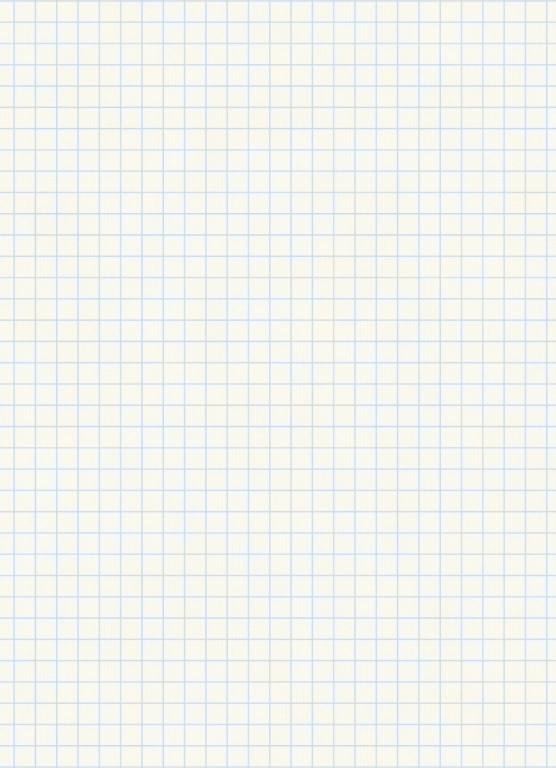
Write a WebGL 2 fragment shader that draws this pattern.

```glsl
#version 300 es
precision highp float;
// Squared exercise paper: thin pale rules on cream, 26 squares across and 36 down.
// Rules are box-filtered grid lines that darken the paper, each with its own strength;
// a wide cool tint, uneven across the sheet, surrounds them over a soft weave and grain.

uniform vec2 u_resolution;
out vec4 fragColor;

// Lengths are fractions of the canvas height.
const vec2 PITCH = vec2(0.02774, 0.02771);
const vec2 FIRST_RULE = vec2(0.0184, 0.0012);  // from the left and top edges
const float RULE_WIDTH = 0.00195;
const float TINT_WIDTH = 0.0062;
const float GRAIN_SIZE = 0.0030;
const float PATCH_SIZE = 0.024;

const vec3 CREAM = vec3(0.985, 0.974, 0.925);
const vec3 COOL_PAPER = vec3(0.955, 0.972, 0.978);
const vec3 INK_DARKENING = vec3(0.148, 0.117, 0.080);

const float TINT_MIN = 0.20;
const float TINT_MAX = 1.45;
const float INK_VARIATION = 0.30;
const float WEAVE_PER_SQUARE = 6.0;
const float WEAVE_AMOUNT = 0.005;
const float GRAIN_AMOUNT = 0.010;
const float SHADE_AMOUNT = 0.007;

float hash(vec2 p) {
    vec3 q = fract(vec3(p.xyx) * 0.1031);
    q += dot(q, q.yzx + 33.33);
    return fract((q.x + q.y) * q.z);
}

float valueNoise(vec2 p) {
    vec2 i = floor(p);
    vec2 f = fract(p);
    f = f * f * (3.0 - 2.0 * f);
    float low = mix(hash(i), hash(i + vec2(1.0, 0.0)), f.x);
    float high = mix(hash(i + vec2(0.0, 1.0)), hash(i + vec2(1.0)), f.x);
    return mix(low, high, f.y);
}

// Ink strength of one rule, with slow fading along its length.
float ruleStrength(float index, float along, float seed) {
    float perRule = hash(vec2(index + 7.0, seed));
    float fading = valueNoise(vec2(along * 0.7, index * 3.0 + seed));
    return 1.0 - INK_VARIATION * (0.65 * perRule + 0.35 * fading);
}

void main() {
    float pixel = 1.0 / u_resolution.y;
    vec2 pos = gl_FragCoord.xy * pixel;
    pos.y = 1.0 - pos.y;

    // Grid coordinates: rules lie on the integers.
    vec2 grid = (pos - FIRST_RULE) / PITCH;
    vec2 index = floor(grid + 0.5);
    vec2 dist = abs(grid - index) * PITCH;

    // Cream paper with an uneven cool tint around the rules.
    vec2 halo = exp(-dist * dist / (TINT_WIDTH * TINT_WIDTH));
    float unevenness = valueNoise(pos / PATCH_SIZE + 20.0);
    float tint = max(halo.x, halo.y) * mix(TINT_MIN, TINT_MAX, unevenness);
    vec3 color = mix(CREAM, COOL_PAPER, clamp(tint, 0.0, 1.0));

    // Broad shading, fine weave that differs by square, and soft grain.
    vec2 weave = cos(6.28319 * WEAVE_PER_SQUARE * grid);
    float weaveStrength = hash(floor(grid) + 50.0);
    color += SHADE_AMOUNT * (valueNoise(pos / PATCH_SIZE * 0.6 + 60.0) - 0.5);
    color += WEAVE_AMOUNT * weaveStrength * (weave.x + 0.5 * weave.y);
    color += GRAIN_AMOUNT * (valueNoise(pos / GRAIN_SIZE) - 0.5);

    // Rules, filtered over one pixel.
    vec2 upper = min(dist + 0.5 * pixel, vec2(0.5 * RULE_WIDTH));
    vec2 lower = max(dist - 0.5 * pixel, vec2(-0.5 * RULE_WIDTH));
    vec2 cover = clamp((upper - lower) / pixel, 0.0, 1.0);
    cover.x *= ruleStrength(index.x, grid.y, 11.0);
    cover.y *= ruleStrength(index.y, grid.x, 83.0);
    float ink = 1.0 - (1.0 - cover.x) * (1.0 - cover.y);
    color -= INK_DARKENING * ink;

    fragColor = vec4(clamp(color, 0.0, 1.0), 1.0);
}
```
